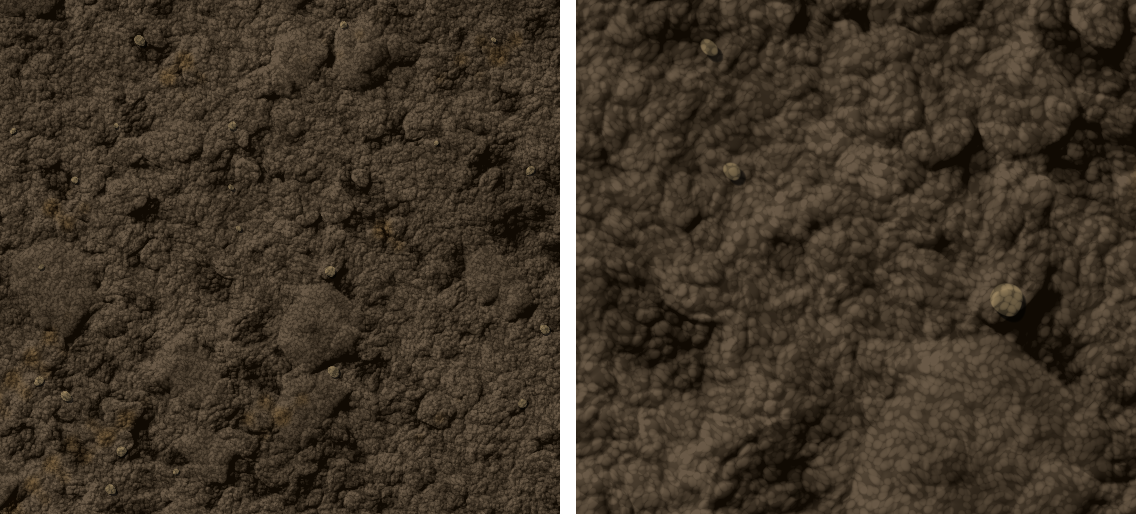
Left, the full canvas; right, a detail of the centre.
Reproduce this texture procedurally as a WebGL 1 fragment shader.

```glsl
precision highp float;
// Dry brown soil: crumbs, rounded clods and a few tan pebbles, lit from the upper left.

#define CLOD_SCALE 6.5
#define LUMP_SCALE 19.0
#define HOLLOW_SCALE 14.0
#define CRUMB_SCALE 54.0
#define FINE_SCALE 116.0
#define GRAIN_SCALE 240.0
#define PEBBLE_SCALE 11.0
#define BRIGHTNESS 0.74
#define RELIEF 0.62
#define SHADOW 44.0
#define HOLLOW_DARK 1.0
#define GRAIN 0.60

uniform vec2 u_resolution;

const vec3 DARK_SOIL = vec3(0.10, 0.073, 0.04);
const vec3 PALE_SOIL = vec3(0.35, 0.295, 0.23);
const vec3 PEBBLE_TAN = vec3(0.50, 0.43, 0.31);
const vec3 OCHRE_TINT = vec3(1.14, 1.03, 0.74);
const vec2 TO_LIGHT = vec2(-0.64, 0.77);

vec3 hash3(vec2 cell) {
  vec3 k = vec3(dot(cell, vec2(127.1, 311.7)),
                dot(cell, vec2(269.5, 183.3)),
                dot(cell, vec2(419.2, 371.9)));
  return fract(sin(k) * 43758.5);
}

// Cellular field of flat-topped domes; height is in cell units.
float lumps(vec2 p, float scale, float density, float size) {
  p *= scale;
  vec2 cell = floor(p);
  float top = 0.0;
  for (int j = -1; j <= 1; j++) {
    for (int i = -1; i <= 1; i++) {
      vec2 id = cell + vec2(float(i), float(j));
      vec3 rnd = hash3(id + scale);
      float present = step(fract(rnd.z * 17.3 + rnd.x), density);
      float radius = size * mix(0.45, 1.0, rnd.z);
      vec2 d = p - id - 0.15 - 0.7 * rnd.xy;
      float q = dot(d, d) / (radius * radius);
      top = max(top, present * radius * (1.0 - q * q));
    }
  }
  return top;
}

// Layered sines that bend the round outlines.
vec2 warp(vec2 p) {
  vec2 a = sin(p.yx * vec2(31.0, 37.0) + 2.0 * sin(p * 13.0));
  vec2 b = sin(p.yx * vec2(83.0, 71.0) + 1.5 * sin(p * 47.0 + 1.7));
  vec2 c = sin(p.yx * vec2(191.0, 173.0) + sin(p * 109.0));
  return p + 0.005 * a + 0.0018 * b + 0.0007 * c;
}

float broadTone(vec2 p) {
  return sin(p.x * 7.0 + 2.0 * sin(p.y * 5.0)) * sin(p.y * 8.0 + 1.5 * sin(p.x * 6.0) + 1.0);
}

// x: height in canvas units, y: openness of the crumbs, z: depth of the hollows.
vec3 surface(vec2 p) {
  vec2 w = warp(p);
  vec2 ragged = w + 0.009 * sin(w.yx * vec2(41.0, 47.0) + 2.0) + 0.003 * sin(w.yx * 113.0);
  float clod = lumps(ragged, CLOD_SCALE, 0.20, 0.56);
  float lump = lumps(w + 0.003 * sin(w.yx * 89.0), LUMP_SCALE, 0.45, 0.68);
  float crumb = lumps(w, CRUMB_SCALE, 0.85, 0.78);
  float fine = lumps(w, FINE_SCALE, 0.85, 0.80);
  float onClod = smoothstep(0.02, 0.15, clod);
  float rough = 1.0 - 0.55 * onClod;
  float hollow = lumps(ragged, HOLLOW_SCALE, 0.52, 0.64);
  hollow *= (1.0 - onClod) * (1.0 - smoothstep(0.0, 0.25, lump));
  float h = 0.34 * clod / CLOD_SCALE + 0.36 * lump / LUMP_SCALE - 0.14 * hollow / HOLLOW_SCALE;
  h += rough * (0.36 * crumb / CRUMB_SCALE + 0.36 * fine / FINE_SCALE);
  return vec3(h, mix(0.52, 0.6 * crumb + 0.4 * fine, rough), hollow);
}

// Darkening by higher ground that stands toward the light.
float castShadow(vec2 p, float h, float reach) {
  return max(0.0, surface(p + TO_LIGHT * reach).x - h - 0.38 * reach);
}

void main() {
  vec2 p = gl_FragCoord.xy / u_resolution.x;

  // Relief lighting
  float eps = 0.0028;
  vec3 ground = surface(p);
  float slope = (ground.x - surface(p + TO_LIGHT * eps).x) / eps;
  float light = slope / (1.0 + abs(slope));
  float shade = castShadow(p, ground.x, 0.009) + castShadow(p, ground.x, 0.022);

  // Tone from light, hollows, grain and slow drift
  float grain = lumps(p + 0.002 * sin(p.yx * 211.0), GRAIN_SCALE, 0.8, 0.85) - 0.48;
  float tone = BRIGHTNESS + RELIEF * light + 0.5 * (ground.y - 0.5);
  tone -= HOLLOW_DARK * ground.z * (1.25 - ground.y);
  tone += 0.11 * broadTone(p) + 0.11 * broadTone(p.yx * 3.1 + 2.0) + 0.1 * (0.5 - p.x);
  vec2 turned = vec2(0.8 * p.x - 0.6 * p.y, 0.6 * p.x + 0.8 * p.y);
  tone += 0.11 * broadTone(turned * 7.3);
  tone -= min(0.7, SHADOW * shade);
  tone += GRAIN * grain * (0.5 + 0.5 * clamp(tone, 0.0, 1.0));
  tone = clamp(tone, -0.15, 1.25);
  vec3 color = mix(DARK_SOIL, PALE_SOIL, tone);

  // Rare ochre patches
  float patchTone = broadTone(p * 1.7 + 0.4) + 0.25 * sin(p.x * 90.0) * sin(p.y * 83.0);
  color *= mix(vec3(1.0), OCHRE_TINT, 0.6 * smoothstep(0.75, 1.15, patchTone));

  // Scattered pebbles, each with a small shadow
  vec2 bent = p + 0.0018 * sin(p.yx * 150.0);
  float pebble = lumps(bent, PEBBLE_SCALE, 0.17, 0.12);
  float blocker = lumps(bent + TO_LIGHT * 0.004, PEBBLE_SCALE, 0.17, 0.12);
  color *= 1.0 - 0.6 * smoothstep(0.0, 0.05, blocker);
  vec3 stone = PEBBLE_TAN * (0.85 + 4.0 * (pebble - blocker) + 0.5 * grain);
  color = mix(color, stone, 0.85 * smoothstep(0.0, 0.04, pebble));

  gl_FragColor = vec4(max(color, 0.0), 1.0);
}
```
